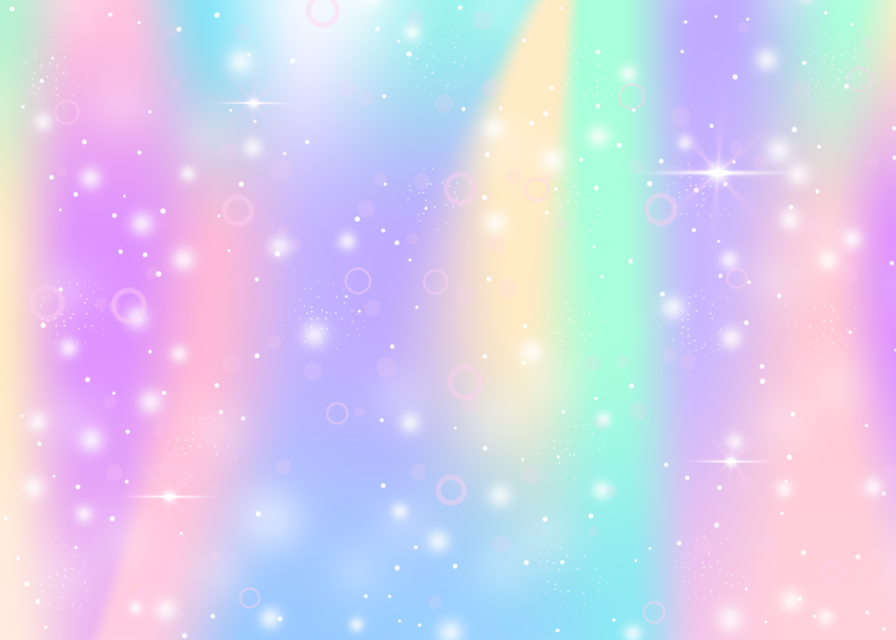
Give the GLSL for this background, as a Shadertoy shader.

```glsl
// Pastel holographic backdrop: soft vertical ribbons of colour bend across the
// canvas, each blended over the last along a curved edge. Hashed grids scatter
// haze, glows, discs, rings, dots and dust, and four star flares lie on top.

#define HAZE_STRENGTH 0.22
#define GLOW_STRENGTH 0.75
#define DISC_STRENGTH 0.18
#define RING_STRENGTH 0.45
#define DOT_STRENGTH 0.90
#define DUST_STRENGTH 0.65
#define DOT_RADIUS 0.0034
#define DUST_RADIUS 0.0013

const vec3 WHITE = vec3(1.0);
const vec3 BLUSH = vec3(1.0, 0.82, 0.95);
const vec3 ORCHID = vec3(0.87, 0.57, 1.0);
const vec3 ROSE = vec3(1.0, 0.73, 0.84);
const vec3 VIOLET = vec3(0.75, 0.67, 1.0);
const vec3 SKY = vec3(0.60, 0.79, 1.0);
const vec3 AQUA = vec3(0.55, 0.91, 0.96);
const vec3 MINT = vec3(0.66, 1.0, 0.86);
const vec3 CREAM = vec3(1.0, 0.92, 0.77);

vec3 hash3(vec2 p) {
    vec3 h = fract(p.xyx * vec3(0.1031, 0.1030, 0.0973));
    h += dot(h, h.yxz + 33.33);
    return fract((h.xxy + h.yzz) * h.zyx);
}

// Parabola through the values at the bottom, middle and top
float path(float t, float low, float mid, float high) {
    return low + t * (4.0 * mid - 3.0 * low - high) + t * t * 2.0 * (low + high - 2.0 * mid);
}

// Vertical colour run of one ribbon
vec3 shade(float t, vec3 low, vec3 mid, vec3 high) {
    return mix(mix(low, mid, smoothstep(0.0, 0.5, t)), high, smoothstep(0.6, 1.0, t));
}

// Cover everything to the right of an edge
void ribbon(inout vec3 col, float x, float edge, float soft, vec3 tint) {
    col = mix(col, tint, smoothstep(edge - soft, edge + soft, x));
}

vec3 ribbons(vec2 uv) {
    float x = uv.x, t = uv.y;
    float rise = smoothstep(0.1, 0.5, t), crest = smoothstep(0.4, 0.95, t);
    vec3 col = shade(t, vec3(1.0, 0.92, 0.88), CREAM, vec3(0.7, 0.95, 0.82));
    ribbon(col, x, path(t, 0.06, 0.045, 0.05), 0.05,
        shade(t, vec3(0.93, 0.71, 0.94), ORCHID, vec3(1.0, 0.76, 0.87)));
    ribbon(col, x, path(t, 0.107, 0.187, 0.185), mix(0.012, 0.055, rise),
        shade(t, vec3(1.0, 0.80, 0.88), ROSE, vec3(0.5, 0.9, 0.97)));
    ribbon(col, x, path(t, 0.22, 0.29, 0.275), 0.065,
        shade(t, SKY, vec3(0.77, 0.71, 1.0), vec3(0.95, 0.97, 1.0)));
    ribbon(col, x, path(t, 0.42, 0.37, 0.44), 0.08,
        shade(t, vec3(0.61, 0.82, 1.0), VIOLET, vec3(0.6, 0.95, 0.93)));
    ribbon(col, x, path(t, 0.58, 0.497, 0.597), mix(0.09, 0.018, crest),
        shade(t, vec3(0.57, 0.86, 0.98), CREAM, CREAM));
    ribbon(col, x, path(t, 0.645, 0.628, 0.64), mix(0.05, 0.012, crest),
        shade(t, AQUA, MINT, MINT));
    ribbon(col, x, path(t, 0.745, 0.735, 0.733), 0.045,
        shade(t, vec3(0.95, 0.76, 0.93), vec3(0.79, 0.72, 1.0), VIOLET));
    ribbon(col, x, path(t, 0.81, 0.845, 0.88), 0.07,
        shade(t, vec3(1.0, 0.82, 0.86), vec3(1.0, 0.79, 0.84), MINT));
    ribbon(col, x, path(t, 1.03, 0.965, 0.985), 0.04,
        shade(t, vec3(0.93, 0.82, 0.95), ORCHID, CREAM));
    return col;
}

// One jittered point per cell: x = distance to it, y and z = random values
vec3 scatter(vec2 q, float cells, float margin, float seed) {
    vec3 r = hash3(floor(q * cells) + seed);
    vec2 centre = mix(vec2(margin), vec2(1.0 - margin), r.xy);
    return vec3(length(fract(q * cells) - centre) / cells, r.z, fract(r.z * 17.3 + r.x));
}

float gauss(float d, float radius) {
    return exp(-d * d / (radius * radius));
}

// Star with a long horizontal streak and slanted rays
void flare(inout vec3 col, vec2 q, vec2 centre, float size) {
    vec2 d = q - centre;
    float r = length(d);
    float rays = pow(abs(cos(4.0 * atan(d.y, d.x + 1e-5) + 0.3)), 10.0);
    float streak = gauss(d.y, 0.022 * size) * smoothstep(size, 0.0, abs(d.x));
    col = mix(col, BLUSH, 0.85 * rays * exp(-r / (0.27 * size)));
    col = mix(col, WHITE, min(1.0, 0.85 * streak + gauss(r, 0.11 * size)));
}

void mainImage(out vec4 fragColor, in vec2 fragCoord) {
    vec2 uv = fragCoord / iResolution.xy;
    float aspect = iResolution.x / iResolution.y, px = 1.0 / iResolution.y;
    vec2 q = vec2(uv.x * aspect, uv.y);
    vec3 col = ribbons(uv);

    // Broad haze, glows and pink discs, two offset grids of each
    for (float i = 0.0; i < 2.0; i++) {
        vec2 s = q + i * vec2(0.37, 0.61);
        vec3 h = scatter(s, 4.5, 0.45, 11.0 + i);
        col = mix(col, WHITE, HAZE_STRENGTH * step(h.y, 0.5) * gauss(h.x, 0.05));
        vec3 g = scatter(s, 7.0, 0.32, 31.0 + i);
        col = mix(col, WHITE, GLOW_STRENGTH * step(g.y, 0.32) * gauss(g.x, mix(0.011, 0.021, g.z)));
        vec3 k = scatter(s, 10.0, 0.25, 53.0 + i);
        float radius = mix(0.008, 0.017, k.z);
        col = mix(col, BLUSH, DISC_STRENGTH * step(k.y, 0.3) * smoothstep(radius + px, radius - 0.003, k.x));
    }
    col = mix(col, WHITE, 0.5 * gauss(length(q - vec2(0.302 * aspect, 0.188)), 0.055));

    // Rings
    vec3 ring = scatter(q, 6.5, 0.25, 71.0);
    float width = mix(0.0016, 0.005, step(0.6, ring.z));
    float band = abs(ring.x - mix(0.014, 0.024, ring.z));
    col = mix(col, BLUSH, RING_STRENGTH * step(ring.y, 0.28) * smoothstep(width + px, width * 0.3, band));

    // Crisp dots, and fine dust gathered in clusters
    vec3 dot1 = scatter(q, 19.0, 0.12, 97.0);
    float size = DOT_RADIUS * mix(0.6, 1.25, dot1.z);
    col = mix(col, WHITE, DOT_STRENGTH * step(dot1.y, 0.32) * smoothstep(size + px, size - px, dot1.x));
    vec3 cluster = scatter(q, 5.0, 0.4, 113.0);
    vec3 dust = scatter(q, 85.0, 0.2, 131.0);
    float cloud = step(cluster.y, 0.45) * smoothstep(0.085, 0.02, cluster.x) * step(dust.y, 0.4);
    col = mix(col, WHITE, DUST_STRENGTH * cloud * smoothstep(DUST_RADIUS + px, DUST_RADIUS - px, dust.x));

    // Star flares
    flare(col, q, vec2(0.801 * aspect, 0.730), 0.145);
    flare(col, q, vec2(0.283 * aspect, 0.839), 0.075);
    flare(col, q, vec2(0.816 * aspect, 0.279), 0.080);
    flare(col, q, vec2(0.189 * aspect, 0.224), 0.085);
    fragColor = vec4(clamp(col, 0.0, 1.0), 1.0);
}
```
